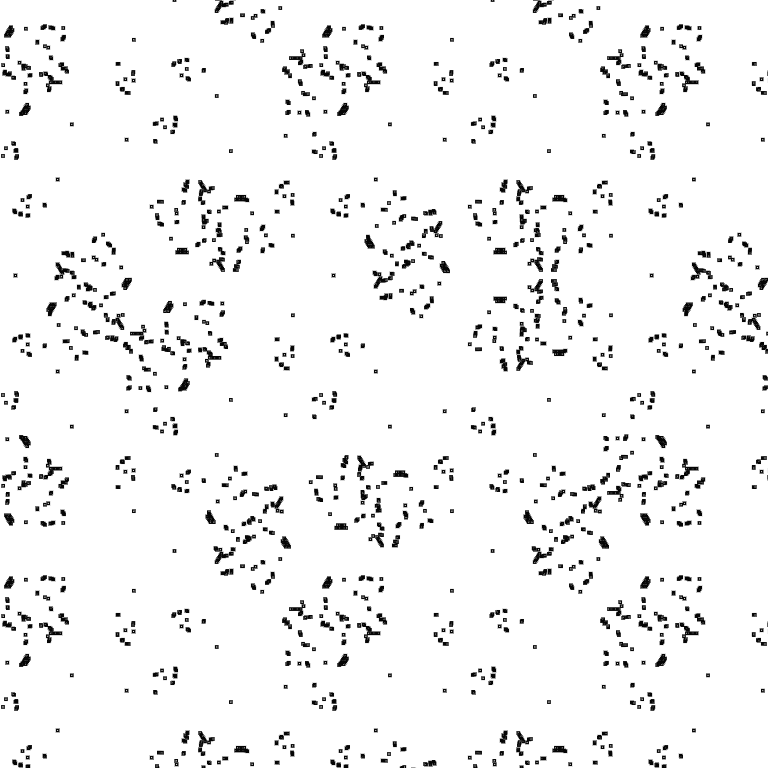
Write a WebGL 2 fragment shader that draws this pattern.

```glsl
#version 300 es
precision highp float;

#define PERIOD 0.4142
#define STAMP_HALF 0.0024
#define LINE_WIDTH 0.0018
#define STRIDE 0.0021
#define CLUSTER_STAMPS 50
#define CLUSTER_SIZE vec2(0.056, 0.086)
#define CLUSTER_AT vec2(-0.090, -0.027)
#define GROUP_STAMPS 8
#define GROUP_SIZE 0.024
#define GROUP_AT vec2(-0.169, -0.086)
#define INK vec3(0.02)
#define PAPER vec3(1.0)

uniform vec2 u_resolution;
out vec4 fragColor;

const float TAU = 6.28318531;

vec2 hash2(float seed) {
    return fract(sin(vec2(seed * 12.9898 + 1.7, seed * 78.233 + 4.1)) * 43758.5453);
}

// Distance to the outline of an upright square
float stamp(vec2 p) {
    float box = max(abs(p.x), abs(p.y));
    return abs(box - STAMP_HALF + 0.5 * LINE_WIDTH) - 0.5 * LINE_WIDTH;
}

// Overlapping stamps along a line centred on the origin
float chain(vec2 p, vec2 stride, int count) {
    float d = 1.0;
    for (int i = 0; i < count; i++) {
        d = min(d, stamp(p - stride * (float(i) - 0.5 * float(count - 1))));
    }
    return d;
}

// Random point in a disc, denser at the middle
vec2 scatter(float seed) {
    vec2 h = hash2(seed);
    float angle = TAU * h.x;
    return vec2(cos(angle), sin(angle)) * pow(h.y, 0.6);
}

// Single hollow stamps, or tight chains that close into solid blobs
float shortChain(vec2 p, float seed, mat2 frame) {
    vec2 h = hash2(seed + 57.3);
    float angle = TAU * h.x;
    vec2 stride = 0.65 * STRIDE * vec2(cos(angle), sin(angle));
    int count = h.y < 0.4 ? 1 : 2 + int(5.0 * (h.y - 0.4));
    return chain(p, frame * stride, count);
}

// Dense cluster: opposed pairs of chains, two bars and two thick bars
float cluster(vec2 p, mat2 frame) {
    float d = 1.0;
    for (int i = 0; i < CLUSTER_STAMPS; i++) {
        float side = (i & 1) == 0 ? 1.0 : -1.0;
        float seed = float(i / 2) + 3.0;
        vec2 at = side * scatter(seed) * CLUSTER_SIZE;
        d = min(d, shortChain(p - frame * at, seed + 0.37 * side, frame));
    }
    for (int i = 0; i < 4; i++) {
        float side = (i & 1) == 0 ? 1.0 : -1.0;
        bool thick = i > 1;
        vec2 at = side * (thick ? vec2(0.049, 0.016) : vec2(0.039, -0.036));
        vec2 along = vec2(0.5, thick ? 0.866 : -0.866);
        vec2 q = p - frame * at;
        d = min(d, chain(q, frame * along * STRIDE, 7));
        if (thick) {
            vec2 beside = vec2(-along.y, along.x) * 0.0036;
            d = min(d, chain(q - frame * beside, frame * along * STRIDE, 5));
        }
    }
    return d;
}

// Sparse group of a few chains
float group(vec2 p, mat2 frame) {
    float d = 1.0;
    for (int i = 0; i < GROUP_STAMPS; i++) {
        float seed = float(i) + 81.0;
        d = min(d, shortChain(p - frame * scatter(seed) * GROUP_SIZE, seed, frame));
    }
    return d;
}

// Three-fold cell; one sector may hold its cluster mirrored
float rosette(vec2 p, int mirroredSector) {
    float d = 1.0;
    for (int k = 0; k < 3; k++) {
        float angle = TAU * float(k) / 3.0;
        mat2 turn = mat2(cos(angle), sin(angle), -sin(angle), cos(angle));
        d = min(d, stamp(p - turn * vec2(-0.187, 0.0)));
        for (int m = 0; m < 2; m++) {
            mat2 frame = turn * mat2(1.0, 0.0, 0.0, m == 0 ? 1.0 : -1.0);
            vec2 toCluster = p - frame * CLUSTER_AT;
            vec2 toGroup = p - frame * GROUP_AT;
            bool occupied = (k == mirroredSector) == (m == 1);
            if (occupied && length(toCluster) < 0.1) d = min(d, cluster(toCluster, frame));
            if (length(toGroup) < 0.04) d = min(d, group(toGroup, frame));
            d = min(d, stamp(p - frame * vec2(-0.132, -0.125)));
        }
    }
    return d;
}

void main() {
    vec2 p = gl_FragCoord.xy / u_resolution.y;
    p.y = 1.0 - p.y;
    float rowHeight = PERIOD * 0.8660254;
    float d = 1.0;

    // Hexagonal lattice: odd rows shift by half a period
    for (int j = -1; j <= 1; j++) {
        float row = floor(p.y / rowHeight + 0.5) + float(j);
        float odd = mod(row, 2.0);
        for (int i = -1; i <= 1; i++) {
            float col = floor(p.x / PERIOD - 0.5 * odd + 0.5) + float(i);
            vec2 centre = vec2((col + 0.5 * odd) * PERIOD, row * rowHeight);
            int mirroredSector = int(1.0 - odd + 2.0 * mod(col, 2.0));
            d = min(d, rosette(p - centre, mirroredSector));
        }
    }

    float ink = clamp(0.5 - d * u_resolution.y, 0.0, 1.0);
    fragColor = vec4(mix(PAPER, INK, ink), 1.0);
}
```
